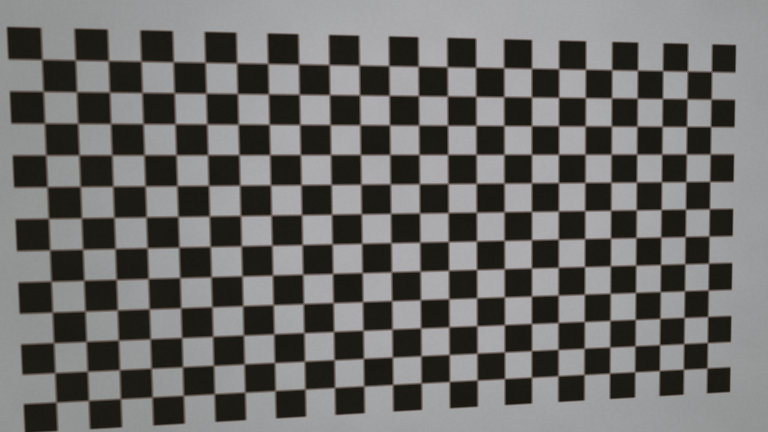
Write a WebGL 2 fragment shader that draws this pattern.

```glsl
#version 300 es
precision highp float;
// Photographed checkerboard of 25 x 13 squares in perspective on softly lit paper.

#define GRID vec2(25.0, 13.0)
#define TOP_LEFT vec2(0.0162, 0.9375)
#define TOP_RIGHT vec2(1.7037, 0.8958)
#define BOTTOM_RIGHT vec2(1.6898, 0.0926)
#define BOTTOM_LEFT vec2(0.0579, -0.0023)
#define LENS_BEND 0.065
#define EDGE_SOFTNESS 0.055
#define GRAIN 0.014
#define INK vec3(0.108, 0.100, 0.080)
#define PAPER_BRIGHT vec3(0.675, 0.675, 0.688)
#define PAPER_DIM vec3(0.570, 0.580, 0.578)

uniform vec2 u_resolution;
out vec4 fragColor;

float hash(vec2 p) {
    vec3 q = fract(vec3(p.xyx) * 0.1031);
    q += dot(q, q.yzx + 33.33);
    return fract((q.x + q.y) * q.z);
}

float valueNoise(vec2 p) {
    vec2 cell = floor(p), f = fract(p);
    f = f * f * (3.0 - 2.0 * f);
    float low = mix(hash(cell), hash(cell + vec2(1, 0)), f.x);
    float high = mix(hash(cell + vec2(0, 1)), hash(cell + vec2(1, 1)), f.x);
    return mix(low, high, f.y);
}

float cross2(vec2 a, vec2 b) {
    return a.x * b.y - a.y * b.x;
}

// Projective map from the unit square, origin at the top left, to the board.
mat3 boardProjection() {
    vec2 right = TOP_RIGHT - BOTTOM_RIGHT;
    vec2 bottom = BOTTOM_LEFT - BOTTOM_RIGHT;
    vec2 skew = TOP_LEFT - TOP_RIGHT + BOTTOM_RIGHT - BOTTOM_LEFT;
    vec2 k = vec2(cross2(skew, bottom), cross2(right, skew)) / cross2(right, bottom);
    return mat3(vec3(TOP_RIGHT * (1.0 + k.x) - TOP_LEFT, k.x),
                vec3(BOTTOM_LEFT * (1.0 + k.y) - TOP_LEFT, k.y),
                vec3(TOP_LEFT, 1.0));
}

// Ink coverage of the checkerboard, in units of squares.
float checkerboard(vec2 p) {
    vec2 soft = max(vec2(EDGE_SOFTNESS), 0.75 * fwidth(p));
    vec2 q = clamp(p, vec2(0.5), GRID - 0.5);
    vec2 wave = 0.5 - abs(mod(q + 0.5, 2.0) - 1.0);
    vec2 parity = clamp(wave / soft, -1.0, 1.0);
    vec2 border = smoothstep(-soft, soft, min(p, GRID - p));
    float checker = 0.5 + 0.5 * parity.x * parity.y;
    return checker * border.x * border.y;
}

void main() {
    vec2 p = gl_FragCoord.xy / u_resolution.y;

    // Undo perspective, then the slight lens curvature.
    vec3 projected = inverse(boardProjection()) * vec3(p, 1.0);
    vec2 uv = projected.xy / projected.z;
    uv -= LENS_BEND * uv * uv * uv * (1.0 - uv);
    float ink = checkerboard(uv * GRID);

    // Paper light falls off towards the corners and the left side.
    float falloff = length((p - vec2(1.02, 0.60)) * vec2(0.95, 1.0));
    vec3 paper = mix(PAPER_BRIGHT, PAPER_DIM, smoothstep(0.25, 1.0, falloff));

    // Faint warm fringe along the soft edges.
    vec3 color = mix(paper, INK, ink);
    color += vec3(0.035, 0.0, -0.015) * 4.0 * ink * (1.0 - ink);

    // Camera grain and broad uneven tone.
    float grain = valueNoise(p * 210.0) - 0.5;
    float blotch = valueNoise(p * 14.0) - 0.5;
    color += GRAIN * (grain + blotch) * mix(1.0, 0.7, ink);

    fragColor = vec4(color, 1.0);
}
```
